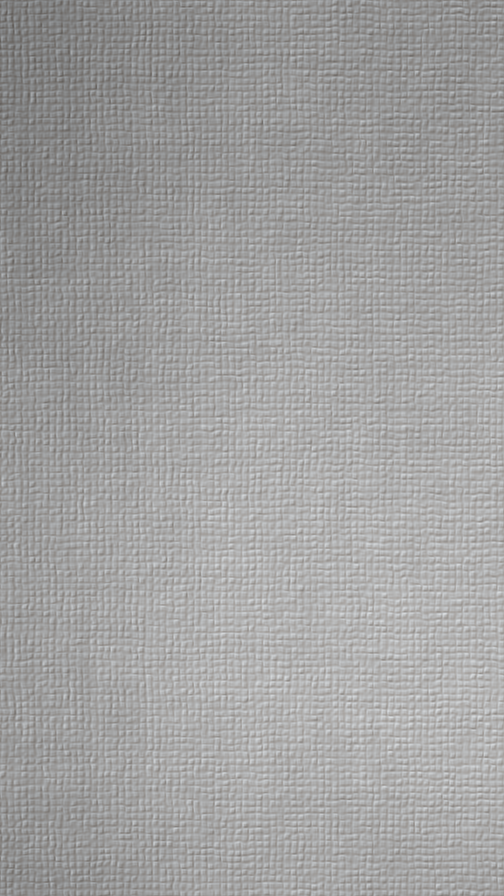
Give the GLSL for this texture, as a Shadertoy shader.

```glsl
#define REPEATS vec2(73.0, 129.0)
#define JITTER 0.36
#define DRIFT 0.40
#define GROOVE_WIDTH 0.36
#define GRAIN 0.55
#define LIGHT_LEFT vec2(-0.25, 0.15)
#define LIGHT_RIGHT vec2(-0.16, 0.25)
#define RELIEF 0.120
#define SHADOW_TINT vec3(0.014, 0.000, -0.012)
#define HIGHLIGHT_TINT vec3(-0.008, 0.002, 0.010)

float hash(vec2 p) {
    return fract(sin(dot(p, vec2(127.1, 311.7))) * 43758.55);
}

float noise(vec2 p) {
    vec2 i = floor(p);
    vec2 f = fract(p);
    f = f * f * (3.0 - 2.0 * f);
    float low = mix(hash(i), hash(i + vec2(1.0, 0.0)), f.x);
    float high = mix(hash(i + vec2(0.0, 1.0)), hash(i + 1.0), f.x);
    return mix(low, high, f.y);
}

// Soft valley along each whole-number line
float groove(float x) {
    float d = abs(fract(x + 0.5) - 0.5);
    return 1.0 - smoothstep(0.0, GROOVE_WIDTH, d);
}

// Embossed weave: straight rows of small bumps, each a little displaced
float weaveHeight(vec2 p) {
    vec2 jitter = vec2(noise(p + 0.5), noise(p + 37.5)) - 0.5;
    vec2 drift = vec2(noise(p * 0.12 + 11.0), noise(p * 0.12 + 73.0)) - 0.5;
    vec2 q = p + JITTER * jitter + DRIFT * drift;

    // Grooves fade in places, so that neighbouring bumps run together
    float depthX = mix(0.35, 1.0, noise(p * vec2(1.0, 0.6) + 19.0));
    float depthY = mix(0.45, 1.0, noise(p * vec2(0.6, 1.0) + 53.0));
    float bump = (1.0 - depthX * groove(q.x)) * (1.0 - depthY * groove(q.y));

    float swell = mix(0.55, 1.2, noise(p + 91.5));
    float grain = noise(p * 2.1 + 5.0) - 0.5;
    return bump * swell + GRAIN * grain;
}

// Broad room light, fading to the top, the left and the bottom edge
float roomLight(vec2 uv) {
    float light = mix(0.702, 0.570, smoothstep(0.3, 1.05, uv.y));
    light -= 0.088 * (1.0 - smoothstep(0.0, 0.55, uv.x));
    light -= 0.055 * (1.0 - smoothstep(0.0, 0.22, uv.y));
    return light + 0.012 * (noise(uv * vec2(5.0, 9.0)) - 0.5);
}

// Faint unevenness along the threads of both directions
float threadTone(vec2 p) {
    return noise(p * vec2(0.12, 0.5) + 7.0) + noise(p * vec2(0.5, 0.12) + 29.0) - 1.0;
}

void mainImage(out vec4 fragColor, in vec2 fragCoord) {
    vec2 uv = fragCoord / iResolution.xy;
    vec2 p = uv * REPEATS;

    // Slope toward the light, plus a little shade in the grooves
    vec2 lightStep = mix(LIGHT_LEFT, LIGHT_RIGHT, smoothstep(0.0, 0.9, uv.x));
    float height = weaveHeight(p);
    float slope = height - weaveHeight(p + lightStep);
    float relief = slope + 0.25 * (height - 0.45);

    vec3 color = vec3(roomLight(uv) + 0.02 * threadTone(p) + RELIEF * relief);
    color += SHADOW_TINT * smoothstep(0.0, 0.5, -relief);
    color += HIGHLIGHT_TINT * smoothstep(0.0, 0.5, relief);
    fragColor = vec4(clamp(color, 0.0, 1.0), 1.0);
}
```
